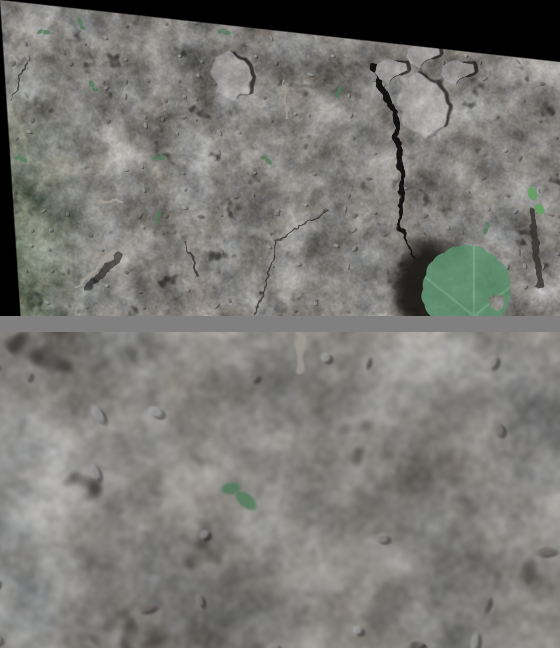
Top, the full canvas; bottom, a detail of the centre.
Write a Shadertoy shader that draws this texture.

```glsl
vec2 hash2(vec2 p) {
    p = vec2(dot(p, vec2(127.1, 311.7)), dot(p, vec2(269.5, 183.3)));
    return fract(sin(p) * 43758.5);
}

float noise(vec2 p) {
    vec2 i = floor(p), f = fract(p), e = vec2(1, 0);
    vec2 u = f * f * (3.0 - 2.0 * f);
    float a = dot(hash2(i) * 2.0 - 1.0, f);
    float b = dot(hash2(i + e.xy) * 2.0 - 1.0, f - e.xy);
    float c = dot(hash2(i + e.yx) * 2.0 - 1.0, f - e.yx);
    float d = dot(hash2(i + e.xx) * 2.0 - 1.0, f - e.xx);
    return mix(mix(a, b, u.x), mix(c, d, u.x), u.y);
}

vec2 noise2(vec2 p) {
    return vec2(noise(p), noise(p + 9.0));
}

float fbm(vec2 p) {
    float sum = 0.0, amp = 1.0;
    for (int i = 0; i < 5; i++) {
        sum += amp * noise(p);
        p = mat2(1.6, 1.2, -1.2, 1.6) * p + 7.3;
        amp *= 0.74;
    }
    return sum;
}

vec2 turn(vec2 p, float a) {
    return mat2(cos(a), -sin(a), sin(a), cos(a)) * p;
}

// Coverage of a tapered line from a to b
float stroke(vec2 p, vec2 a, vec2 b, float widthA, float widthB) {
    vec2 ab = b - a;
    float t = clamp(dot(p - a, ab) / dot(ab, ab), 0.0, 1.0);
    return 1.0 - smoothstep(-0.002, 0.0025, length(p - a - ab * t) - mix(widthA, widthB, t));
}

float oval(vec2 p, vec2 radius, float angle) {
    float d = (length(turn(p, angle) / radius) - 1.0) * min(radius.x, radius.y);
    return 1.0 - smoothstep(-0.002, 0.002, d);
}

// Angular lump of dry earth with a shadow to its right
float lump(vec2 p, vec2 size) {
    vec2 r = abs(turn(p, 0.4)) / size;
    return 1.0 - smoothstep(0.93, 1.05, max(max(r.x, r.y), (r.x + r.y) * 0.72));
}

void addClod(inout vec3 color, vec2 p, vec2 size, float grain) {
    p += 0.025 * noise2(p * 22.0);
    color *= 1.0 - 0.6 * lump(p - vec2(0.013, 0.003), size);
    color = mix(color, vec3(0.62, 0.61, 0.61) + 0.18 * grain, lump(p, size));
}

// Pebbles and sprouts scattered over jittered grids
void addLitter(inout vec3 color, vec2 p) {
    for (int layer = 0; layer < 3; layer++) {
        float cell = 0.06 + 0.07 * float(layer);
        vec2 id = floor(p / cell) + 37.0 * float(layer);
        vec2 h = hash2(id), k = hash2(id + 11.5);
        vec2 q = (fract(p / cell) - 0.25 - 0.5 * h) * cell;
        float a = h.y * 6.3;
        if (k.x > 0.3) continue;
        if (layer < 2) {
            vec2 radius = vec2(0.004 + 0.006 * k.y, 0.003 + 0.003 * h.x);
            color *= 1.0 - 0.35 * oval(q - vec2(0.004, -0.003), radius, a);
            color = mix(color, mix(vec3(0.45, 0.42, 0.4), vec3(0.65, 0.66, 0.67), h.y), 0.75 * oval(q, radius, a));
        } else {
            float sprout = max(oval(q, vec2(0.013, 0.007), a), oval(q - 0.02 * vec2(cos(a), sin(a)), vec2(0.01, 0.006), a + 0.8));
            color = mix(color, vec3(0.31, 0.48, 0.35), 0.8 * sprout);
        }
    }
}

void mainImage(out vec4 fragColor, in vec2 fragCoord) {
    vec2 p = fragCoord / iResolution.y;
    float pixel = 1.0 / iResolution.y;

    // Mottled soil with faint warm and mossy tints
    float grain = fbm(p * 7.0);
    float tint = noise(p * 9.0 + 40.0) + 0.6 * noise(p * 34.0);
    vec3 color = vec3(0.515, 0.508, 0.495) + 0.25 * grain + tint * vec3(0.03, 0.005, -0.02);
    color += smoothstep(0.35, 0.0, p.x) * smoothstep(0.9, 0.2, p.y) * vec3(-0.04, 0.01, -0.05);
    color *= 1.0 - 0.5 * smoothstep(0.26, 0.6, noise(p * 13.0 + 3.0) + 0.4 * noise(p * 50.0));
    addLitter(color, p);

    // Cracks: one deep, one branching hairline, two short ones
    vec2 q = p + 0.022 * noise2(p * 24.0) + 0.008 * noise2(p * 75.0);
    vec2 deep[5] = vec2[5](vec2(1.18, 0.79), vec2(1.255, 0.62), vec2(1.272, 0.375), vec2(1.26, 0.29), vec2(1.31, 0.185));
    vec2 thin[4] = vec2[4](vec2(1.04, 0.335), vec2(0.868, 0.236), vec2(0.86, 0.155), vec2(0.81, 0.01));
    float crack = 0.0;
    float hairline = stroke(q, vec2(0.585, 0.23), vec2(0.625, 0.13), 0.001, 0.005);
    hairline = max(hairline, stroke(q, vec2(0.09, 0.81), vec2(0.035, 0.68), 0.003, 0.001));
    hairline = max(hairline, stroke(q, vec2(1.68, 0.33), vec2(1.71, 0.1), 0.008, 0.011));
    for (int i = 0; i < 4; i++) {
        float w = 0.012 - 0.0025 * float(i);
        crack = max(crack, stroke(q, deep[i], deep[i + 1], w, w - 0.0025));
        if (i < 3) hairline = max(hairline, stroke(q, thin[i], thin[i + 1], 0.002, 0.002));
    }
    color = mix(color, vec3(0.2, 0.18, 0.17), 0.8 * hairline);
    color = mix(color, vec3(0.05, 0.045, 0.045), 0.95 * crack);

    // Pale lumps
    addClod(color, p - vec2(0.73, 0.76), vec2(0.06, 0.075), grain);
    addClod(color, p - vec2(1.335, 0.67), vec2(0.075, 0.1), grain);
    addClod(color, p - vec2(1.235, 0.775), vec2(0.05, 0.036), grain);
    addClod(color, p - vec2(1.335, 0.825), vec2(0.053, 0.035), grain);
    addClod(color, p - vec2(1.445, 0.77), vec2(0.053, 0.037), grain);

    // Twig and straws
    color *= 1.0 - 0.5 * stroke(q, vec2(0.28, 0.09), vec2(0.375, 0.19), 0.01, 0.014);
    float twig = stroke(q, vec2(0.236, 0.09), vec2(0.36, 0.205), 0.004, 0.006);
    twig = max(twig, 0.8 * stroke(q, vec2(0.903, 0.745), vec2(0.905, 0.63), 0.003, 0.005));
    twig = max(twig, stroke(q, vec2(0.312, 0.357), vec2(0.375, 0.366), 0.003, 0.004));
    color = mix(color, vec3(0.63, 0.61, 0.58), twig);

    // Seedling, then the scalloped leaf with its shadow
    float seedling = max(oval(p - vec2(1.685, 0.387), vec2(0.022, 0.014), 1.9), oval(p - vec2(1.707, 0.338), vec2(0.019, 0.014), 2.3));
    color = mix(color, vec3(0.4, 0.62, 0.4), seedling);
    float shade = length((q - vec2(1.35, 0.09)) * vec2(1, 0.75));
    color = mix(color, vec3(0.09, 0.085, 0.075), 0.9 * smoothstep(0.14, 0.07, shade));
    vec2 l = p - vec2(1.475, 0.085);
    float angle = atan(l.y, l.x);
    float rim = 0.137 + 0.004 * abs(sin(angle * 9.0)) + 0.01 * noise(p * 12.0);
    float leaf = smoothstep(0.002, -0.002, length(l) - rim);
    leaf *= smoothstep(0.022, 0.028, length(q - vec2(1.575, 0.04)));
    vec2 v = p - vec2(1.5, 0);
    float vein = smoothstep(0.006, 0.001, abs(sin(atan(v.x, v.y) * 3.5)) * length(v) / 3.5);
    color = mix(color, vec3(0.37, 0.55, 0.43) + 0.06 * grain + 0.07 * vein, leaf);

    // Slanted black margins
    float inside = min(1.0 - 0.1107 * p.x - p.y, p.x - 0.065 * (1.0 - p.y));
    fragColor = vec4(clamp(color, 0.0, 1.0) * smoothstep(-pixel, pixel, inside), 1.0);
}
```
